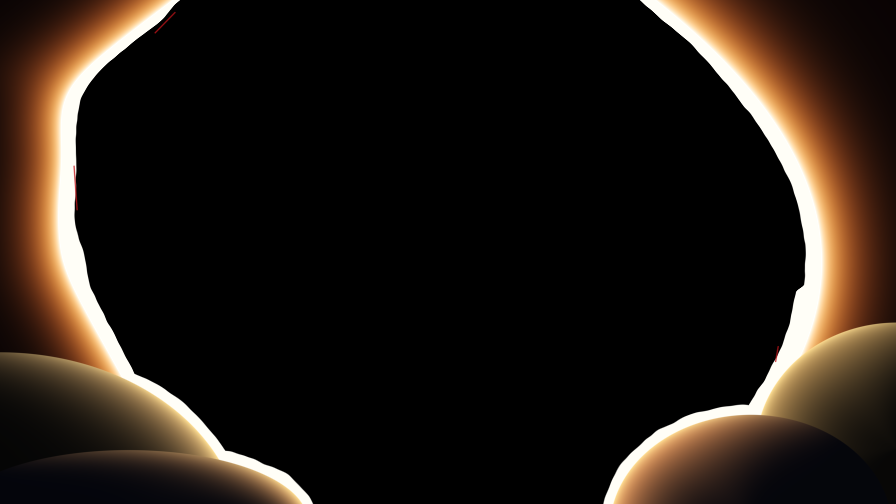
Give the GLSL for this background, as a Shadertoy shader.

```glsl
// Dark cave mouth framed by glowing rock walls and four rim-lit boulders.

const vec3 WHITE_HOT = vec3(1.0, 0.995, 0.97);
const vec3 CREAM = vec3(1.0, 0.88, 0.58);
const vec3 DEEP_RED = vec3(0.035, 0.008, 0.012);
const vec3 SCRATCH_RED = vec3(0.75, 0.08, 0.1);
const vec2 LIGHT_FROM_RIGHT = vec2(0.954, 0.301);
const vec2 LIGHT_FROM_LEFT = vec2(-0.88, 0.475);

struct Boulder {
    vec2 center;
    vec2 radii;
    vec2 lightDir;
    vec3 body;
    vec3 glow;
    float depth; // how far the rim light reaches inward
};

vec2 hashGradient(vec2 cell) {
    float angle = 6.2832 * fract(sin(dot(cell, vec2(127.1, 311.7))) * 43758.5);
    return vec2(cos(angle), sin(angle));
}

float gradientNoise(vec2 p) {
    vec2 i = floor(p), f = p - i;
    vec2 u = f * f * f * (f * (f * 6.0 - 15.0) + 10.0);
    vec2 e = vec2(0.0, 1.0);
    float low = mix(dot(hashGradient(i), f), dot(hashGradient(i + e.yx), f - e.yx), u.x);
    float high = mix(dot(hashGradient(i + e), f - e), dot(hashGradient(i + 1.0), f - 1.0), u.x);
    return mix(low, high, u.y);
}

float softRamp(float t, float width) { return width * log(1.0 + exp(t / width)); }

float bump(float t, float width) { return exp(-t * t / (width * width)); }

float cover(float d, float pixel) { return 1.0 - smoothstep(-0.75 * pixel, 0.75 * pixel, d); }

// Wall profiles: horizontal position of the rock edge at height y
float leftWall(float y) {
    return 0.115 + 0.56 * softRamp(0.48 - y, 0.03) + 1.33 * softRamp(y - 0.828, 0.03)
         + 0.007 * bump(y - 0.69, 0.08);
}

float rightWall(float y) { return 1.63 - 1.22 * (y - 0.48) * (y - 0.48); }

float leftRim(float y) {
    return 0.030 + 0.012 * bump(y - 0.49, 0.07) - 0.016 * smoothstep(0.95, 1.0, y);
}

float rightRim(float y) {
    return 0.032 + 0.005 * bump(y - 0.78, 0.08) + 0.015 * (1.0 - smoothstep(0.42, 0.436, y));
}

// Turns a horizontal gap into an approximate distance to a sloped edge
float slopeCorrect(float gap, float slope) { return gap * inversesqrt(1.0 + slope * slope); }

// White-hot edge falling through yellow and orange to dark red
vec3 wallGlow(float d) {
    d = max(d, 0.0);
    float blue = 0.6 * exp(-d / 0.012) + 0.4 * exp(-d / 0.05);
    return DEEP_RED + vec3(exp(-pow(d / 0.085, 1.5)), exp(-d / 0.05), blue);
}

float ellipseDistance(vec2 q, vec2 radii) {
    float k = length(q / radii);
    return k * (k - 1.0) / max(length(q / (radii * radii)), 1e-4);
}

float boulderDistance(vec2 p, Boulder b) { return ellipseDistance(p - b.center, b.radii); }

vec3 boulderColor(vec2 p, float d, Boulder b) {
    vec2 normal = normalize((p - b.center) / (b.radii * b.radii) + 1e-4);
    float facing = smoothstep(-0.15, 0.95, dot(normal, b.lightDir));
    float inside = max(-d, 0.0);
    float reach = b.depth * (0.5 + 0.5 * facing);
    vec3 color = b.body + b.glow * facing * exp(-pow(inside / reach, 1.3));
    return mix(color, CREAM, facing * facing * exp(-inside / 0.012));
}

float segmentDistance(vec2 p, vec2 a, vec2 b) {
    vec2 ab = b - a;
    return length(p - a - ab * clamp(dot(p - a, ab) / dot(ab, ab), 0.0, 1.0));
}

void mainImage(out vec4 fragColor, in vec2 fragCoord) {
    float pixel = 1.0 / iResolution.y;
    vec2 p = fragCoord * pixel;
    float wobble = 0.004 * gradientNoise(p * 17.0) + 0.002 * gradientNoise(p * 43.0);

    // Boulders from back to front
    Boulder boulders[4];
    boulders[0] = Boulder(vec2(0.0, -0.069), vec2(0.48, 0.37), LIGHT_FROM_RIGHT, vec3(0.02), vec3(0.72, 0.56, 0.35), 0.075);
    boulders[1] = Boulder(vec2(0.255, -0.033), vec2(0.355, 0.14), LIGHT_FROM_RIGHT, vec3(0.015, 0.02, 0.045), vec3(0.75, 0.5, 0.28), 0.045);
    boulders[2] = Boulder(vec2(1.78, 0.11), vec2(0.28, 0.25), LIGHT_FROM_LEFT, vec3(0.03, 0.028, 0.025), vec3(0.7, 0.54, 0.31), 0.10);
    boulders[3] = Boulder(vec2(1.49, -0.05), vec2(0.28, 0.227), LIGHT_FROM_LEFT, vec3(0.02, 0.022, 0.045), vec3(0.85, 0.53, 0.29), 0.085);

    // White-hot outline around walls and boulders
    float leftGap = leftWall(p.y) - p.x;
    float rightGap = p.x - rightWall(p.y);
    float outline = min(-leftGap - leftRim(p.y), -rightGap - rightRim(p.y));
    for (int i = 0; i < 4; i++) outline = min(outline, boulderDistance(p, boulders[i]) - 0.02);
    vec3 color = WHITE_HOT * cover(outline + wobble, pixel);

    // Glowing rock walls
    float leftSlope = (leftWall(p.y + 0.04) - leftWall(p.y - 0.04)) / 0.08;
    float leftDepth = slopeCorrect(leftGap, leftSlope);
    float rightDepth = slopeCorrect(rightGap, 2.44 * (p.y - 0.48));
    color = mix(color, wallGlow(leftDepth * 1.2), cover(-leftDepth, pixel));
    color = mix(color, wallGlow(rightDepth), cover(-rightDepth, pixel));

    for (int i = 0; i < 4; i++) {
        float d = boulderDistance(p, boulders[i]);
        color = mix(color, boulderColor(p, d, boulders[i]), cover(d, pixel));
    }

    // Fine red scratches along the outline
    float scratch = segmentDistance(p, vec2(0.147, 0.67), vec2(0.153, 0.584));
    scratch = min(scratch, segmentDistance(p, vec2(0.347, 0.975), vec2(0.308, 0.935)));
    scratch = min(scratch, segmentDistance(p, vec2(1.544, 0.312), vec2(1.539, 0.283)));
    color = mix(color, SCRATCH_RED, 0.8 * cover(scratch - 0.0013, pixel));

    fragColor = vec4(clamp(color, 0.0, 1.0), 1.0);
}
```
